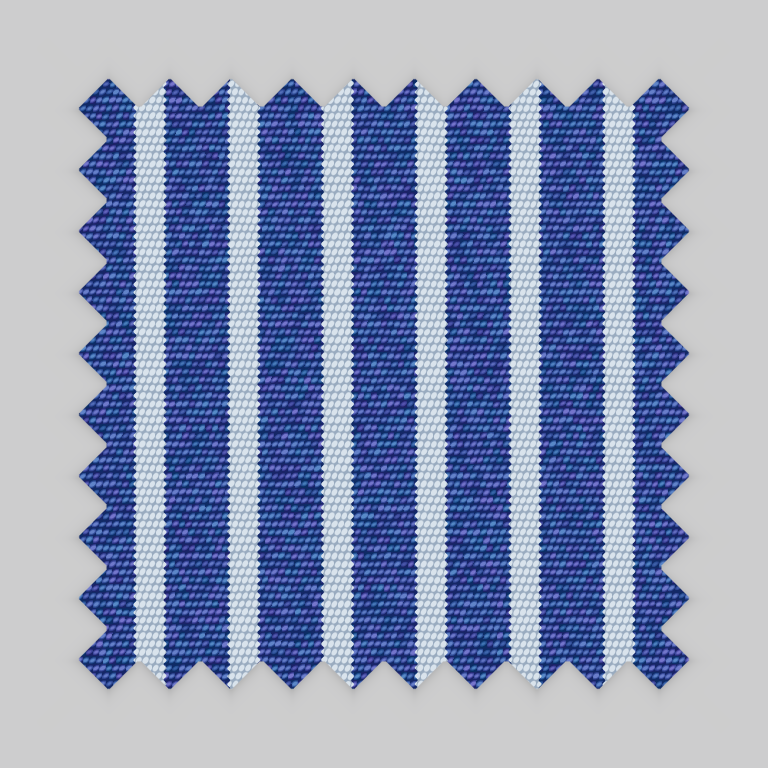
This pattern is drawn by a WebGL 1 fragment shader. Its source:

```glsl
precision highp float;
uniform vec2 u_resolution;

// Cloth outline, in canvas units
const float CLOTH_HALF = 0.3984;
const float TEETH = 10.0;
const float VALLEY_DEPTH = 0.0372;
const float TIP_CUT = 0.0015;

// Stripes
const float STRIPE_PITCH = 0.1221;
const float STRIPE_FIRST = 0.1953;
const float STRIPE_HALF = 0.0196;
const float SCALLOP = 0.0018;

// Weave: whole numbers of threads across and down, rows even
const vec2 THREADS = vec2(116.0, 96.0);
const float SLANT = 0.3;
const float WOBBLE = 0.13;

// Colours
const vec3 BACKDROP = vec3(0.804, 0.804, 0.806);
const vec3 BLUE_DARK = vec3(0.075, 0.155, 0.40);
const vec3 BLUE_MID = vec3(0.20, 0.295, 0.60);
const vec3 BLUE_LIGHT = vec3(0.40, 0.50, 0.79);
const vec3 WHITE_SHADE = vec3(0.60, 0.67, 0.75);
const vec3 WHITE_LIGHT = vec3(0.85, 0.89, 0.925);
const vec3 SPECK_TINT = vec3(0.13, -0.09, 0.02);
const float SHADOW = 0.10;
const float SHADOW_REACH = 0.006;

const float TAU = 6.28319;

float hash(vec2 p) {
  return fract(sin(dot(p, vec2(127.1, 311.7))) * 43758.5);
}

float cornerSlope(vec2 corner, vec2 offset, vec2 period) {
  float angle = TAU * hash(mod(corner, period));
  return dot(vec2(cos(angle), sin(angle)), offset);
}

// Gradient noise that wraps after a whole period, about -0.7 to 0.7
float gradientNoise(vec2 uv, vec2 period) {
  vec2 p = uv * period;
  vec2 i = floor(p);
  vec2 f = p - i;
  vec2 s = f * f * f * (f * (f * 6.0 - 15.0) + 10.0);
  vec2 e = vec2(1.0, 0.0);
  float low = mix(cornerSlope(i, f, period), cornerSlope(i + e.xy, f - e.xy, period), s.x);
  float high = mix(cornerSlope(i + e.yx, f - e.yx, period), cornerSlope(i + e.xx, f - e.xx, period), s.x);
  return mix(low, high, s.y);
}

// Distance into the zigzag-cut cloth, negative outside
float clothDistance(vec2 q) {
  float pitch = 2.0 * CLOTH_HALF / TEETH;
  vec2 notch = abs(fract((q + CLOTH_HALF) / pitch) - 0.5) * pitch;
  notch = clamp(notch, TIP_CUT, VALLEY_DEPTH);
  vec2 inside = CLOTH_HALF - abs(q) - notch.yx;
  return min(inside.x, inside.y) * 0.7071;
}

// Signed distance into the nearest stripe, its edge scalloped by the rows
float stripeDistance(float x, float row) {
  float offset = (fract((x - STRIPE_FIRST) / STRIPE_PITCH + 0.5) - 0.5) * STRIPE_PITCH;
  return STRIPE_HALF - abs(offset) + SCALLOP * cos(TAU * (row - 0.5));
}

vec3 weave(vec2 uv, float pixel) {
  vec2 thread = uv * THREADS;
  thread += WOBBLE * vec2(gradientNoise(uv, vec2(40.0)), gradientNoise(uv.yx, vec2(32.0)));

  // Staggered grains, one per thread crossing
  float row = floor(thread.y);
  float column = thread.x + 0.5 * mod(row, 2.0);
  vec2 cell = vec2(floor(column), row);
  vec2 p = vec2(fract(column), fract(thread.y)) - 0.5;
  float chance = hash(mod(cell, THREADS));
  float streak = gradientNoise(uv, vec2(64.0, 96.0));
  p.y -= SLANT * p.x;
  float grain = 1.0 - smoothstep(0.12, 0.62, length(p));
  float rib = 0.5 + 0.5 * cos(TAU * p.y);

  // Blue cloth: strong ribs with flecks of violet and cyan
  float lift = 0.50 * rib + 0.42 * grain + 0.28 * (chance - 0.5) + 0.25 * streak;
  vec3 blue = mix(BLUE_DARK, BLUE_MID, smoothstep(0.12, 0.55, lift));
  blue = mix(blue, BLUE_LIGHT, smoothstep(0.50, 0.95, lift));
  float tint = hash(mod(cell, THREADS) + 19.0) - 0.5;
  blue += SPECK_TINT * tint * (0.4 + 0.6 * grain);

  // Pale stripes: rounded grains with soft grey gaps
  float glow = smoothstep(0.05, 0.75, grain + 0.15 * rib + 0.12 * (chance - 0.5) + 0.1 * streak);
  vec3 white = mix(WHITE_SHADE, WHITE_LIGHT, glow);

  float edge = stripeDistance(uv.x, thread.y);
  return mix(blue, white, smoothstep(-pixel, pixel, edge));
}

void main() {
  vec2 uv = gl_FragCoord.xy / u_resolution;
  float pixel = 0.75 / min(u_resolution.x, u_resolution.y);
  vec2 q = uv - 0.5;

  // Backdrop with a soft contact shadow
  float fall = min(clothDistance(q + vec2(0.0, 0.002)), 0.0);
  vec3 color = BACKDROP * (1.0 - SHADOW * exp(fall / SHADOW_REACH));

  // Cloth
  float cover = smoothstep(-pixel, pixel, clothDistance(q));
  color = mix(color, weave(uv, pixel), cover);
  gl_FragColor = vec4(color, 1.0);
}
```
